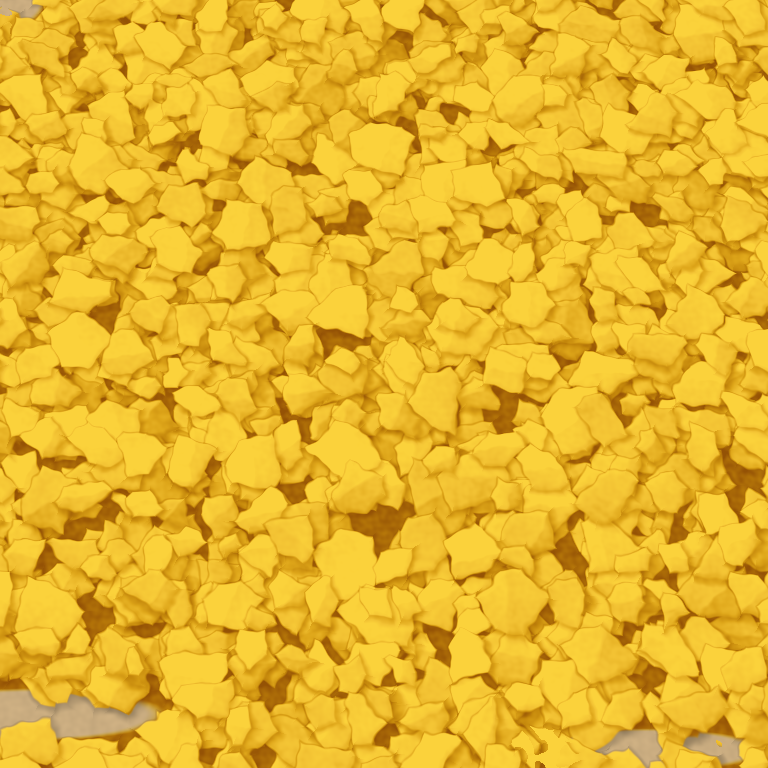
Write a Shadertoy shader that draws this texture.

```glsl
const vec3 CREVICE = vec3(0.58, 0.32, 0.02);
const vec3 UMBER   = vec3(0.76, 0.52, 0.04);
const vec3 OCHRE   = vec3(0.87, 0.65, 0.10);
const vec3 YELLOW  = vec3(0.95, 0.76, 0.20);
const vec3 LEMON   = vec3(0.985, 0.825, 0.23);
const vec3 GROUND  = vec3(0.82, 0.70, 0.52);

const int   LAYERS = 6;
const int   SIDES = 6;
const float CELL_MIN = 0.058;
const float CELL_RANGE = 0.024;
const float PRESENCE = 0.85;
const float SOFTNESS = 0.0018;
const float SHADOW_WIDTH = 0.013;
const float SHADOW_DEPTH = 0.5;
const float RIM_WIDTH = 0.009;
const float ROUGHNESS = 0.006;
const float GRAIN = 0.10;
const vec2  LIGHT = vec2(-0.55, 0.835);
const float TAU = 6.28318;

vec3 hash3(vec2 p) {
    vec3 q = fract(p.xyx * vec3(0.1031, 0.1030, 0.0973));
    q += dot(q, q.yxz + 33.33);
    return fract((q.xxy + q.yzz) * q.zyx);
}

vec2 heading(float angle) {
    return vec2(cos(angle), sin(angle));
}

float gradientAt(vec2 corner, vec2 offset) {
    return dot(heading(TAU * hash3(corner + 71.0).x), offset);
}

float gradientNoise(vec2 p) {
    vec2 i = floor(p), f = p - i;
    vec2 u = f * f * f * (f * (f * 6.0 - 15.0) + 10.0);
    vec2 e = vec2(1.0, 0.0);
    return mix(mix(gradientAt(i, f), gradientAt(i + e, f - e), u.x),
               mix(gradientAt(i + e.yx, f - e.yx), gradientAt(i + 1.0, f - 1.0), u.x), u.y);
}

// Irregular convex chip: signed distance in x, normal of the nearest side in yz
vec3 chip(vec2 q, vec2 id, float radius, float flatness, float turn) {
    vec3 nearest = vec3(-1.0, 0.0, 0.0);
    for (int i = 0; i < SIDES; i++) {
        vec3 h = hash3(id + float(i) * vec2(17.3, 9.7) + 5.0);
        float angle = (float(i) + 0.8 * h.x) * TAU / float(SIDES);
        vec2 n = heading(angle);
        float reach = radius * length(vec2(1.0, flatness) * heading(angle - turn));
        float d = dot(q, n) - reach * mix(0.65, 1.1, h.y);
        if (d > nearest.x) nearest = vec3(d, n);
    }
    return nearest;
}

// Bare patches near three corners
float bareGround(vec2 p) {
    float left  = length((p - vec2(0.04, 0.065)) / vec2(0.15, 0.030));
    float right = length((p - vec2(0.78, 0.022)) / vec2(0.13, 0.024));
    float top   = length((p - vec2(0.0, 1.08)) / vec2(0.06, 0.045));
    return 1.0 - smoothstep(0.9, 1.1, min(left, min(right, top)));
}

vec3 chipColor(float tone) {
    float t = clamp(tone, 0.0, 1.0) * 4.0;
    vec3 c = mix(CREVICE, UMBER, clamp(t, 0.0, 1.0));
    c = mix(c, OCHRE, clamp(t - 1.0, 0.0, 1.0));
    c = mix(c, YELLOW, clamp(t - 2.0, 0.0, 1.0));
    return mix(c, LEMON, clamp(t - 3.0, 0.0, 1.0));
}

void mainImage(out vec4 fragColor, in vec2 fragCoord) {
    vec2 uv = fragCoord / iResolution.y;
    vec2 p = uv * mix(0.92, 1.08, uv.y);
    vec2 rough = p + ROUGHNESS * vec2(gradientNoise(p * 55.0), gradientNoise(p * 55.0 + 40.0));

    float ground = bareGround(p);
    float tone = mix(0.12, 0.9, ground);

    // Pile the chips from the deepest layer up, far rows before near rows
    for (int k = 0; k < LAYERS; k++) {
        float layer = float(k);
        float height = layer / float(LAYERS - 1);
        float cell = CELL_MIN + CELL_RANGE * fract(layer * 0.618 + 0.3);
        vec2 grid = rough / cell + layer * vec2(0.37, 0.71);
        vec2 home = floor(grid);
        for (int j = 1; j >= -1; j--)
        for (int i = -1; i <= 1; i++) {
            vec2 square = home + vec2(i, j);
            vec2 id = square + layer * vec2(37.0, 61.0) + 100.0;
            vec3 place = hash3(id);
            vec3 form = hash3(id + 213.0);
            vec2 q = (grid - square - 0.5 - 0.7 * (place.xy - 0.5)) * cell;
            if (place.z > PRESENCE || bareGround(p - q) > 0.5) continue;

            float radius = cell * mix(0.30, 0.66, form.x);
            float turn = TAU * form.z;
            vec3 shape = chip(q, id, radius, mix(0.42, 0.95, form.y), turn);
            float d = shape.x;
            float facing = dot(shape.yz, LIGHT);

            // Shadow falls mostly on the side away from the light
            float spread = SHADOW_WIDTH * mix(0.25, 1.0, smoothstep(0.5, -0.7, facing));
            if (d > spread) continue;
            tone *= 1.0 - SHADOW_DEPTH * (1.0 - smoothstep(0.0, spread, d));

            // Slope, ridge and rim light
            vec3 look = hash3(id + 531.0);
            vec2 ridge = heading(TAU * look.y);
            float side = smoothstep(-0.003, 0.003, dot(q, ridge) - radius * 0.3 * (look.z - 0.5));
            float lit = mix(0.74, 1.10, look.x) - 0.26 * (1.0 - height);
            lit += 0.24 * (side - 0.5) * dot(ridge, LIGHT);
            lit += 0.10 * dot(q, heading(TAU * look.z)) / radius;
            lit += 0.16 * (facing - 0.2) * smoothstep(-RIM_WIDTH, 0.0, d);

            float cover = 1.0 - smoothstep(-SOFTNESS, SOFTNESS, d);
            tone = mix(tone, lit, cover);
            ground *= 1.0 - cover;
        }
    }

    // Fine surface grain
    tone += GRAIN * (gradientNoise(p * 120.0) + 0.8 * gradientNoise(p * 48.0 + 9.0));
    vec3 color = mix(chipColor(tone), GROUND * mix(0.65, 1.0, clamp(tone, 0.0, 1.0)), ground);
    fragColor = vec4(color, 1.0);
}
```
